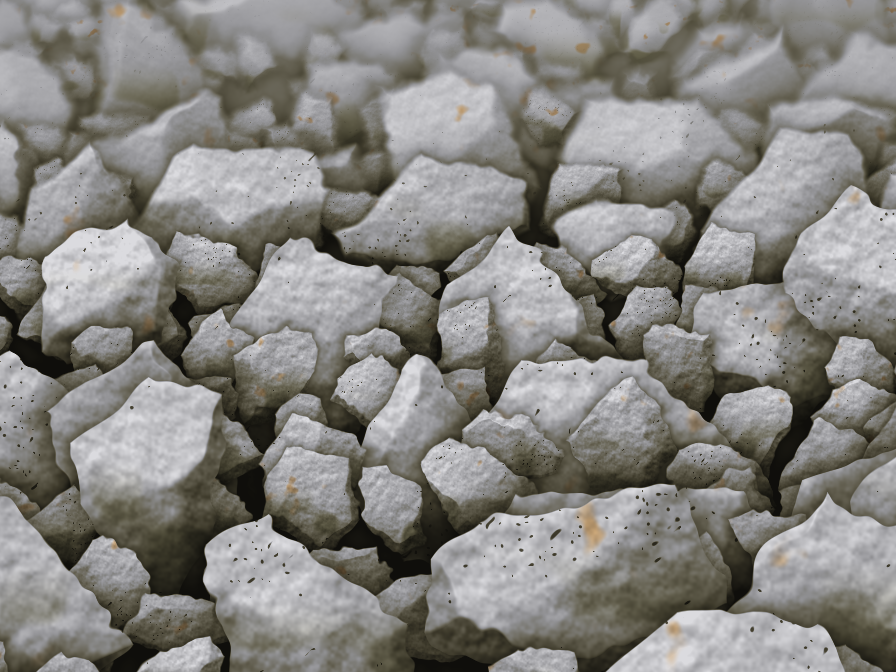
This texture is drawn by a WebGL 2 fragment shader. Its source:

```glsl
#version 300 es
precision highp float;
// A heap of pale, angular broken stones that recedes upward into soft focus.
// Rows of faceted convex stones are gathered from front to back, with chips and
// dark ground between them, until the pixel is opaque; a tone ramp colours it.

#define ROWS 13
#define NEAR_SIZE 0.456
#define SHRINK 0.9
#define EDGES 7
#define AMBIENT 0.37
#define DIFFUSE 0.44
#define SHADOW 0.44
#define GROUND 0.15
#define ROUGHNESS 0.08
#define BUMP 0.40
#define LENS_BLUR 0.06
#define LIGHT vec3(-0.30, 0.72, 0.62)

uniform vec2 u_resolution;
out vec4 fragColor;

float hash(vec2 p) {
    vec3 q = fract(vec3(p.xyx) * vec3(0.1031, 0.1030, 0.0973));
    q += dot(q, q.yzx + 33.33);
    return fract((q.x + q.y) * q.z);
}

float noise(vec2 p) {
    vec2 i = floor(p), f = fract(p);
    f = f * f * (3.0 - 2.0 * f);
    return mix(mix(hash(i), hash(i + vec2(1, 0)), f.x),
               mix(hash(i + vec2(0, 1)), hash(i + vec2(1, 1)), f.x), f.y);
}

float fbm(vec2 p) {
    float sum = 0.0, amp = 0.57;
    for (int i = 0; i < 3; i++) {
        sum += amp * noise(p);
        p = mat2(1.6, 1.2, -1.2, 1.6) * p + 7.3;
        amp *= 0.5;
    }
    return sum;
}

// Small dark pits, gathered in clusters
float pits(vec2 p) {
    vec2 g = p * 30.0 + 1.5 * noise(p * 19.0), id = floor(g);
    float density = 0.015 + 0.4 * smoothstep(0.6, 0.95, noise(p * 2.3));
    if (hash(id) > density) return 0.0;
    vec2 centre = 0.3 + 0.4 * vec2(hash(id + 3.1), hash(id + 8.7));
    float radius = mix(0.10, 0.32, hash(id + 5.9));
    return 1.0 - smoothstep(radius * 0.4, radius, length(fract(g) - centre));
}

// Surface: x = tone, y = rust, z = moss
vec3 stoneSurface(vec2 p, vec2 id, vec3 normal, float radius, float blur) {
    vec2 q = p + 40.0 * vec2(hash(id + 1.7), hash(id + 6.2));
    float detail = 1.0 - 0.9 * blur;
    float grain = fbm(q * 13.0);
    float relief = grain - fbm(q * 13.0 + vec2(-0.12, 0.3));
    float fine = noise(q * 75.0) - 0.5;
    float lit = max(dot(normal, normalize(LIGHT)), 0.0);
    float tone = AMBIENT + DIFFUSE * lit + 0.10 * (hash(id + 9.4) - 0.5);
    tone += detail * (BUMP * relief + 0.07 * fine + 0.08 * (grain - 0.5));
    tone *= mix(0.76, 1.0, smoothstep(-0.9, 0.1, p.y / radius));
    tone *= 1.0 - 0.65 * detail * pits(q);
    float rust = smoothstep(0.74, 0.88, fbm(q * 5.5 + 17.0));
    float low = 1.0 - smoothstep(-0.5, 0.3, p.y / radius);
    float moss = low * smoothstep(0.56, 0.75, noise(q * 4.0 + 31.0));
    return vec3(tone * (1.0 - 0.35 * moss), rust, moss);
}

// Adds a layer behind those gathered; veil: x = what still shows, y = light
void addLayer(inout vec3 sum, inout vec2 veil, vec3 layer, float cover) {
    sum += veil.x * cover * layer * vec3(veil.y, 1.0, 1.0);
    veil.x *= 1.0 - cover;
}

// One row of stones; lengths are in units of the row's stone size
void addRow(inout vec3 sum, inout vec2 veil, vec2 p, float row, float soft, float blur) {
    if (abs(p.y) > 1.1 || veil.x < 0.02) return;
    vec2 warp = vec2(noise(p * 6.0 + row), noise(p * 6.0 + row + 50.0)) - 0.5;
    warp += 0.4 * (noise(p * 17.0 + row) - 0.5);
    p.x += hash(vec2(row, 2.3));
    for (int c = 1; c >= -1; c--) {
        vec2 id = vec2(floor(p.x) + float(c) + 100.0, row * 3.0 + 11.0);
        vec2 jitter = vec2(hash(id), hash(id + 2.9)) - 0.5;
        vec2 q = p - vec2(id.x - 99.5, 0.0) - jitter * vec2(0.5, 0.42);
        float radius = mix(0.46, 0.74, hash(id + 7.7));
        if (length(q) > radius * 1.15 + 0.25 || hash(id + 4.4) < 0.06) continue;
        vec2 cut = q + ROUGHNESS * warp;
        float lean = 3.1416 * hash(id + 12.3);
        float sharp = mix(100.0, 25.0, blur), dist = -1.0;
        vec3 normal = vec3(0);
        // Side facets give the outline and the bevels
        for (int k = 0; k < EDGES; k++) {
            vec2 seed = id + float(k) * 13.7;
            float turn = 6.2832 * (float(k) + 0.8 * hash(seed)) / float(EDGES);
            vec2 dir = vec2(cos(turn + lean), sin(turn + lean));
            float reach = radius * mix(1.0, 0.58, abs(sin(turn)));
            float side = reach * mix(0.82, 1.05, hash(seed + 1.3)) - dot(dir, cut);
            float slope = mix(0.7, 2.8, hash(seed + 5.1));
            dist = max(dist, -side);
            normal += exp(min(-sharp * side * slope, 60.0)) * vec3(dir * slope, 1.0);
        }
        float cover = 1.0 - smoothstep(-soft, soft, dist);
        if (cover > 0.0) {
            // Crown facets face the viewer
            for (int k = 0; k < 3; k++) {
                vec2 seed = id + float(k) * 9.1 + 60.0;
                vec2 tilt = 1.2 * vec2(hash(seed), hash(seed + 3.7)) - vec2(0.6, 0.42);
                float height = 0.30 * radius - dot(tilt, cut);
                normal += exp(min(-sharp * height, 60.0)) * vec3(tilt, 1.0);
            }
            addLayer(sum, veil, stoneSurface(q, id, normalize(normal), radius, blur), cover);
            if (veil.x < 0.02) return;
        }
        veil.y *= 1.0 - SHADOW * exp(-11.0 * max(dist, 0.0));
    }
}

// Warm darks, neutral mid tones, cool lights
vec3 stoneColour(vec3 state) {
    float t = clamp(state.x, 0.06, 0.86);
    float blue = mix(-0.075, 0.015, smoothstep(0.36, 0.60, t)) * min(t * 4.0, 1.0);
    vec3 colour = vec3(t, t + 0.2 * min(blue, 0.0), t + blue);
    colour = mix(colour, t * vec3(0.95, 0.72, 0.42), 0.75 * state.y);
    return mix(colour, t * vec3(0.95, 0.92, 0.66), 0.6 * state.z);
}

void main() {
    vec2 uv = (gl_FragCoord.xy - vec2(0.5 * u_resolution.x, 0.0)) / u_resolution.y;
    vec3 sum = vec3(0);
    vec2 veil = vec2(1);
    for (int i = 0; i < ROWS && veil.x > 0.02; i++) {
        float row = float(i);
        float size = NEAR_SIZE * pow(SHRINK, row);
        float base = (0.42 - size) / 0.24;
        vec2 p = (uv - vec2(0.0, base)) / size;
        if (p.y > 1.1) continue;
        float blur = smoothstep(0.5, 0.95, base);
        float soft = 1.0 / (u_resolution.y * size) + LENS_BLUR * blur;
        // Large stones, then two rows of chips behind them
        vec2 chip = (p - vec2(0.0, 0.04)) / 0.42;
        addRow(sum, veil, p, row, soft, blur);
        addRow(sum, veil, chip, row + 30.0, soft / 0.42, blur);
        addRow(sum, veil, chip - vec2(0.4, 0.5), row + 60.0, soft / 0.42, blur);
        // Ground of this row hides what lies behind it
        float ground = 1.0 - smoothstep(-0.25, 0.12, p.y + 0.3 * (noise(p * 6.0) - 0.5));
        addLayer(sum, veil, vec3(GROUND + 0.3 * blur, 0.0, 0.0), 0.9 * ground);
    }
    addLayer(sum, veil, vec3(0.58, 0.0, 0.0), 1.0);
    // Haze over the distance
    sum.x = mix(sum.x, 0.62, 0.4 * smoothstep(0.6, 1.0, uv.y));
    fragColor = vec4(stoneColour(sum), 1.0);
}
```
